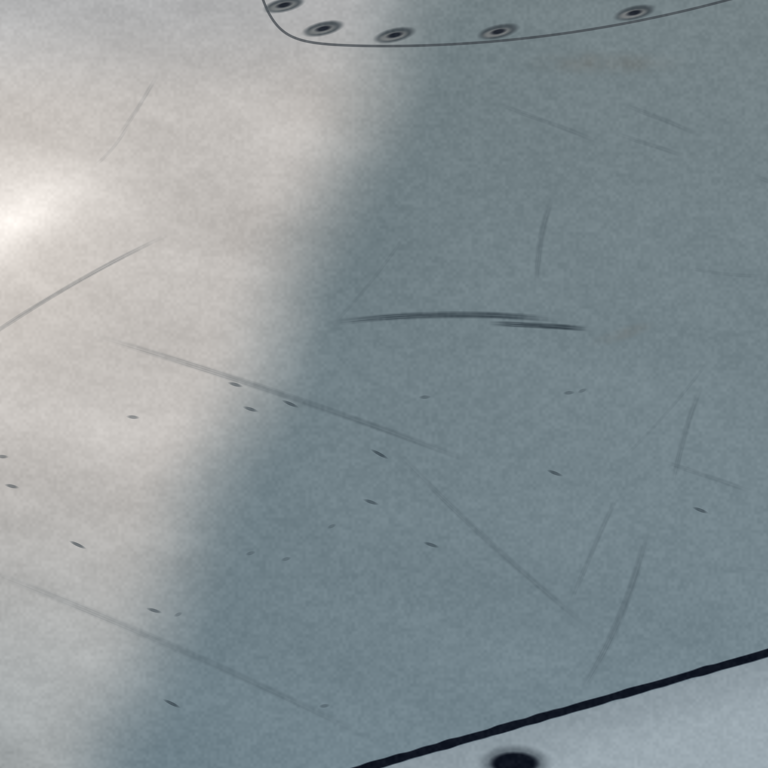
Reproduce this texture procedurally as a WebGL 1 fragment shader.

```glsl
precision highp float;
// Worn painted metal sheet, half in soft shade and half in warm glare.
// Layers: lit and shaded paint, mottling and grain, scratches and flecks,
// then a curved hatch line with screws, a dark panel seam and a hole.
uniform vec2 u_resolution;

float hash(vec2 p) {
  vec3 q = fract(p.xyx * 0.1031);
  q += dot(q, q.yzx + 33.33);
  return fract((q.x + q.y) * q.z);
}

float noise(vec2 p) {
  vec2 i = floor(p), f = fract(p);
  f = f * f * (3.0 - 2.0 * f);
  return mix(mix(hash(i), hash(i + vec2(1, 0)), f.x),
             mix(hash(i + vec2(0, 1)), hash(i + vec2(1, 1)), f.x), f.y);
}

float fbm(vec2 p) {
  float sum = 0.0, amp = 0.5;
  for (int i = 0; i < 4; i++) {
    sum += amp * noise(p);
    p = p * 2.1 + 7.3;
    amp *= 0.5;
  }
  return sum;
}

// Bent stroke from a to b with fading ends and a streaky body
float scratch(vec2 p, vec2 a, vec2 b, float bend, float width) {
  float len = length(b - a);
  vec2 dir = (b - a) / len, r = p - a;
  float t = dot(r, dir) / len;
  float off = dot(r, vec2(-dir.y, dir.x)) - bend * 4.0 * t * (1.0 - t);
  float ends = smoothstep(0.0, 0.3, t) * (1.0 - smoothstep(0.7, 1.0, t));
  float body = 1.0 - smoothstep(width * 0.25, width, abs(off));
  return ends * body * (0.55 + 0.45 * noise(vec2(t * 7.0, off * 700.0) + 50.0));
}

// Soft-edged ellipse: 1 inside, 0 outside
float spot(vec2 p, vec2 radius, float soft) {
  return 1.0 - smoothstep(1.0 - soft, 1.0 + soft, length(p / radius));
}

float hatchHeight(float x) {
  return 0.94 + 0.3 * (x - 0.5) * (x - 0.5) + 0.06 * exp((0.34 - x) / 0.02);
}

vec3 paint(vec2 p) {
  float mottle = fbm(vec2(p.x * 5.0 - p.y * 2.0, p.y * 13.0 + p.x * 3.0)) - 0.47;
  vec3 lit = mix(vec3(0.63, 0.65, 0.655), vec3(0.745, 0.73, 0.715), smoothstep(0.0, 0.45, p.y));
  lit = mix(lit, vec3(0.67, 0.68, 0.69), 0.7 * smoothstep(0.85, 1.0, p.y));
  vec2 g = p - vec2(0.0, 0.7);
  lit += vec3(0.12, 0.11, 0.10) * exp(-dot(g, g) * 28.0);
  g.y -= g.x * 0.5;
  lit += 0.15 * exp(-dot(g * vec2(11, 26), g * vec2(11, 26)));
  lit += mottle * 0.13;

  vec3 shade = mix(vec3(0.445, 0.515, 0.55), vec3(0.445, 0.495, 0.51), p.y);
  shade += 0.025 * (p.x - 0.6) + mottle * 0.035;
  float edge = p.x - 0.16 - 0.39 * p.y + 0.05 * (fbm(p * 6.0) - 0.47);
  return mix(lit, shade, smoothstep(-0.12, 0.07, edge));
}

float wear(vec2 p) {
  // Long strokes
  float w = 0.24 * scratch(p, vec2(0.10, 0.57), vec2(0.65, 0.385), 0.006, 0.006);
  w += 0.16 * scratch(p, vec2(-0.05, 0.27), vec2(0.52, 0.02), 0.008, 0.007);
  w += 0.16 * scratch(p, vec2(0.50, 0.43), vec2(0.79, 0.165), -0.008, 0.006);
  w += 0.28 * scratch(p, vec2(-0.06, 0.53), vec2(0.23, 0.70), 0.008, 0.004);
  w += 0.24 * scratch(p, vec2(0.75, 0.09), vec2(0.845, 0.32), -0.012, 0.007);
  // Dark double scuff
  w += 0.70 * scratch(p, vec2(0.42, 0.578), vec2(0.74, 0.582), 0.010, 0.006);
  w += 0.80 * scratch(p, vec2(0.63, 0.579), vec2(0.775, 0.571), 0.001, 0.005);
  // Scattered faint strokes: shallow falling ones and steep rising ones
  for (int i = 0; i < 14; i++) {
    float k = float(i), r = hash(vec2(k, 9.0));
    vec2 a = vec2(hash(vec2(k, 1.0)), 0.05 + 0.82 * hash(vec2(k, 2.0)));
    float angle = mod(k, 2.0) < 0.5 ? -0.6 * r : 0.8 + 0.6 * r;
    vec2 b = a + (0.07 + 0.13 * hash(vec2(k, 3.0))) * vec2(cos(angle), sin(angle));
    w += (0.07 + 0.14 * r) * scratch(p, a, b, 0.012 * (r - 0.5), 0.003 + 0.003 * r);
  }
  // Small dark flecks
  for (int i = 0; i < 22; i++) {
    float k = float(i), r = hash(vec2(k, 14.0));
    vec2 q = p - vec2(hash(vec2(k, 11.0)), 0.06 + 0.48 * hash(vec2(k, 12.0)));
    q.y += q.x * (r - 0.4);
    w += (0.2 + 0.4 * r) * spot(q, vec2(0.004 + 0.005 * r, 0.0022), 0.5);
  }
  return min(w, 0.85);
}

void main() {
  vec2 p = gl_FragCoord.xy / u_resolution;
  vec3 dark = vec3(0.06, 0.08, 0.12);
  vec3 col = paint(p);

  // Brownish stains, then wear
  float stain = spot(p - vec2(0.79, 0.918), vec2(0.07, 0.012), 0.8)
              + spot(p - vec2(0.81, 0.565 + 0.3 * (p.x - 0.81)), vec2(0.03, 0.007), 0.7);
  col = mix(col, vec3(0.42, 0.40, 0.37), 0.4 * stain * fbm(p * 60.0));
  col = mix(col, vec3(0.16, 0.20, 0.23), wear(p));

  // Hatch outline and its row of screws
  float h = hatchHeight(p.x);
  float slope = (hatchHeight(p.x + 0.001) - h) / 0.001;
  float line = abs(p.y - h) / sqrt(1.0 + slope * slope);
  col = mix(col, vec3(0.25, 0.27, 0.29), 0.75 * (1.0 - smoothstep(0.0005, 0.0028, line)));
  for (int i = 0; i < 5; i++) {
    float k = float(i), x = 0.37 + 0.03 * k + 0.021 * k * k;
    vec2 q = p - vec2(x, hatchHeight(x) + 0.011 + 0.024 * exp(-k));
    q.y -= q.x * 0.2;
    col = mix(col, vec3(0.25, 0.28, 0.30), 0.85 * spot(q, vec2(0.024, 0.0085), 0.25));
    col = mix(col, vec3(0.49, 0.50, 0.50), 0.8 * spot(q + vec2(0.002, 0.001), vec2(0.017, 0.005), 0.3));
    col = mix(col, dark, 0.8 * spot(q, vec2(0.009, 0.003), 0.5));
  }

  // Lower panel, hole and seam
  float seam = (p.y - 0.286 * (p.x - 0.475)) / 1.04;
  vec3 lower = vec3(0.54, 0.59, 0.62) + 0.07 * smoothstep(0.0, 0.08, -seam);
  col = mix(col, lower, 1.0 - smoothstep(-0.008, -0.003, seam));
  vec2 hole = p - vec2(0.67, 0.006);
  col = mix(col, vec3(0.33, 0.37, 0.40), 0.75 * spot(hole, vec2(0.042, 0.022), 0.25));
  col = mix(col, dark, spot(hole, vec2(0.030, 0.014), 0.2));
  float ragged = 0.0052 + 0.002 * (noise(p * 60.0) - 0.5);
  col = mix(col, dark, 1.0 - smoothstep(ragged - 0.0015, ragged + 0.0015, abs(seam)));

  // Fine grain
  col += 0.035 * (noise(p * 250.0) - 0.5) + 0.025 * (noise(p * vec2(90, 140)) - 0.5);
  gl_FragColor = vec4(clamp(col, 0.0, 1.0), 1.0);
}
```
